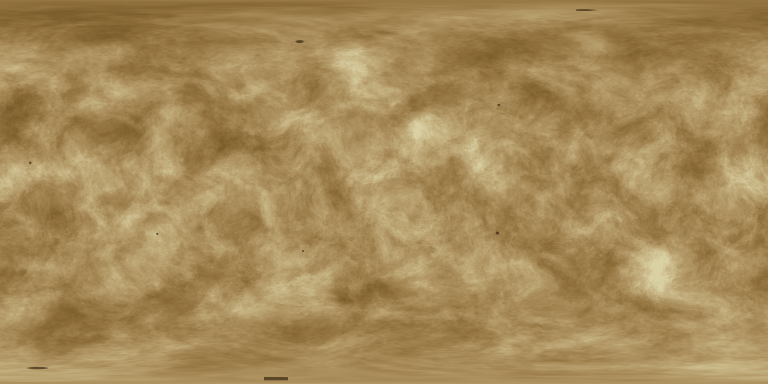
Give the GLSL for this texture, as a Shadertoy shader.

```glsl
float hash(vec3 p) {
    return fract(sin(dot(p, vec3(127.1, 311.7, 74.7))) * 43758.5453);
}

// Smooth value noise centred on zero
float noise(vec3 p) {
    vec3 i = floor(p), f = fract(p);
    f = f * f * (3.0 - 2.0 * f);
    vec2 e = vec2(0.0, 1.0);
    vec4 nearFar = mix(
        vec4(hash(i), hash(i + e.xyx), hash(i + e.xxy), hash(i + e.xyy)),
        vec4(hash(i + e.yxx), hash(i + e.yyx), hash(i + e.yxy), hash(i + e.yyy)), f.x);
    vec2 rows = mix(nearFar.xz, nearFar.yw, f.y);
    return mix(rows.x, rows.y, f.z) - 0.5;
}

// Rough fractal sum, turned at each octave to hide the lattice
float fbm(vec3 p) {
    mat3 turn = mat3(0.0, 0.8, 0.6, -0.8, 0.36, -0.48, -0.6, -0.48, 0.64);
    float sum = 0.0, amplitude = 0.5;
    for (int i = 0; i < 6; i++) {
        sum += amplitude * noise(p);
        p = turn * p * 2.03 + 7.3;
        amplitude *= 0.65;
    }
    return sum;
}

// Sparse dark pits, at most one per map cell
float pits(vec2 uv, float latitude) {
    vec2 grid = uv * vec2(32.0, 16.0);
    vec3 id = vec3(floor(grid), 3.0);
    vec2 centre = 0.2 + 0.6 * vec2(hash(id), hash(id + 11.0));
    float d = length((fract(grid) - centre) * vec2(cos(latitude), 1.0));
    float radius = mix(0.035, 0.075, hash(id + 23.0));
    float edge = 8.0 / iResolution.y;
    return step(0.965, hash(id + 37.0)) * (1.0 - smoothstep(radius - edge, radius + edge, d));
}

void mainImage(out vec4 fragColor, in vec2 fragCoord) {
    vec2 uv = fragCoord / iResolution.xy;

    // Unwrap a sphere: longitude across, latitude up
    float longitude = uv.x * 6.28318, latitude = (uv.y - 0.5) * 3.14159;
    vec3 dir = vec3(cos(latitude) * vec2(cos(longitude), sin(longitude)), sin(latitude));

    // Warped clouds, crisp-edged blotches and fine grain
    vec3 warp = vec3(noise(dir * 4.0 + 5.0), noise(dir * 4.0 + 19.0), noise(dir * 4.0 + 31.0));
    float clouds = fbm(dir * 2.8 + 0.5 * warp + 13.7);
    float patches = fbm(dir * 4.0 + 0.4 * warp + 41.2);
    float blotches = smoothstep(0.04, 0.11, patches) - smoothstep(0.04, 0.11, -patches);
    float grain = noise(dir * 90.0 + 3.1);
    float tone = 0.46 * clouds + 0.03 * blotches + 0.035 * grain;
    tone = clamp(tone, -0.22, 0.2);

    // Ochre ramp, paler and less saturated towards the light end
    vec3 ochre = vec3(0.652, 0.54, 0.34) + tone * vec3(1.0, 1.18, 1.22)
               + tone * tone * vec3(0.0, 1.0, 1.4);
    vec3 color = mix(ochre, vec3(0.25, 0.18, 0.08), 0.75 * pits(uv, latitude));
    fragColor = vec4(color, 1.0);
}
```
